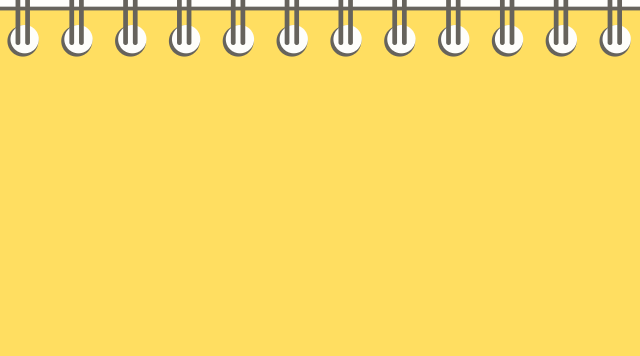
A Shadertoy shader for this background:

```glsl
// Yellow notepad page with a row of punched holes and twin wire binding along the top.

const vec3 PAPER = vec3(1.0, 0.87, 0.38);
const vec3 WHITE = vec3(0.995, 0.995, 0.985);
const vec3 GREY  = vec3(0.40, 0.39, 0.36);

// Lengths are fractions of the canvas width; depth runs down from the top.
const float HOLE_COUNT   = 12.0;
const float HOLE_SPACING = 0.0841;
const float FIRST_HOLE   = 0.0358;
const float EDGE_TOP     = 0.0104;
const float EDGE_BOTTOM  = 0.0163;

float circleDist(vec2 p, vec2 center, float radius) {
    return length(p - center) - radius;
}

// Vertical wire entering from above and ending in a rounded tip
float wireDist(vec2 p, float x, float tipDepth, float halfWidth) {
    vec2 q = vec2(p.x - x, max(p.y - tipDepth + halfWidth, 0.0));
    return length(q) - halfWidth;
}

// Antialiased coverage of a signed distance
float coverage(float dist, float pixel) {
    return clamp(0.5 - dist / pixel, 0.0, 1.0);
}

vec3 paint(vec3 base, vec3 ink, float dist, float pixel) {
    return mix(base, ink, coverage(dist, pixel));
}

void mainImage(out vec4 fragColor, in vec2 fragCoord) {
    float pixel = 1.0 / iResolution.x;
    vec2 p = vec2(fragCoord.x, iResolution.y - fragCoord.y) * pixel;

    // Page, its dark top edge and the white strip behind it
    vec3 color = PAPER;
    color = paint(color, GREY, p.y - EDGE_BOTTOM, pixel);
    color = paint(color, WHITE, p.y - EDGE_TOP, pixel);

    // Local coordinates around the nearest hole
    float index = clamp(round((p.x - FIRST_HOLE) / HOLE_SPACING), 0.0, HOLE_COUNT - 1.0);
    vec2 local = vec2(p.x - FIRST_HOLE - index * HOLE_SPACING, p.y);

    // Shadowed rim and white opening
    color = paint(color, GREY, circleDist(local, vec2(0.0, 0.0642), 0.0242), pixel);
    color = paint(color, WHITE, circleDist(local, vec2(0.0027, 0.0612), 0.0221), pixel);

    // Pair of binding wires
    float leftWire  = wireDist(local, -0.0078, 0.0703, 0.0037);
    float rightWire = wireDist(local, 0.0073, 0.0703, 0.0037);
    color = paint(color, GREY, min(leftWire, rightWire), pixel);

    fragColor = vec4(color, 1.0);
}
```
